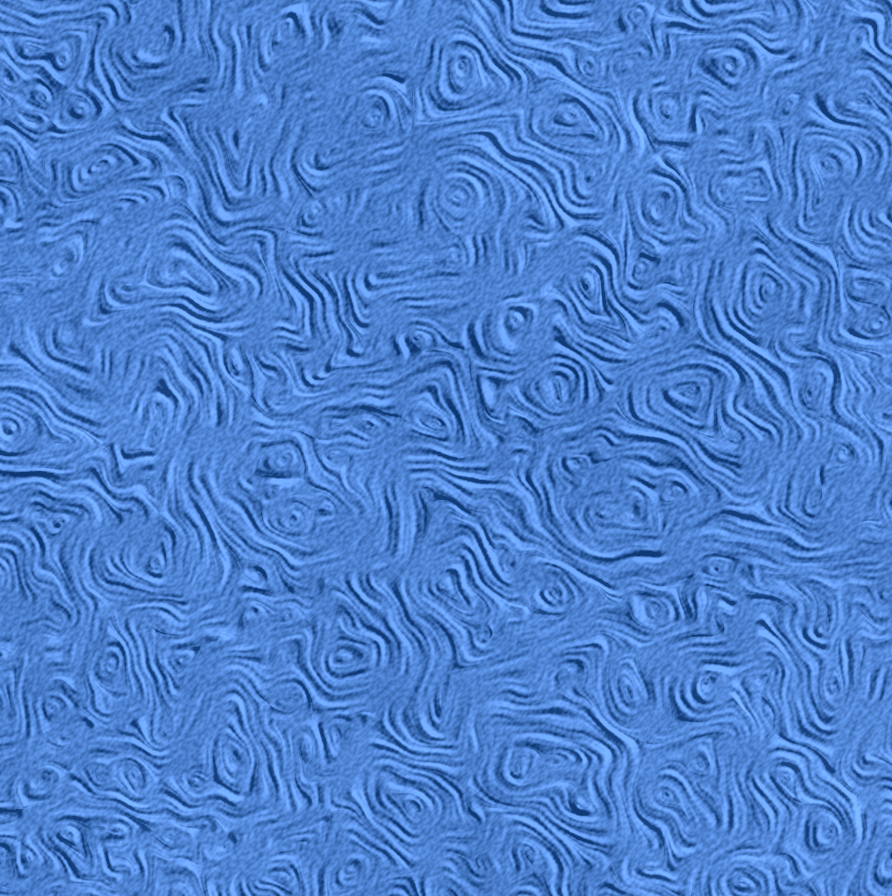
Write a Shadertoy shader that draws this texture.

```glsl
// Blue embossed relief of fine wrinkles that swirl around many small centres.
// Grain slopes are averaged along the contour lines of a smooth noise field,
// then lit from one diagonal, so ridges running along the light fade out.

// Unit gradient at a lattice point, from an integer hash
vec2 latticeGradient(vec2 cell) {
    uvec2 k = uvec2(ivec2(cell) + 4096);
    uint h = k.x * 1597334677u ^ k.y * 3812015801u;
    h = (h ^ (h >> 15)) * 2246822519u;
    h = (h ^ (h >> 13)) * 3266489917u;
    float angle = float((h ^ (h >> 16)) & 65535u) / 65536.0 * 6.28318;
    return vec2(cos(angle), sin(angle));
}

// Gradient noise: x is the value, yz its derivatives
vec3 gradientNoise(vec2 p) {
    vec2 i = floor(p), f = p - i;
    vec2 u = f * f * f * (f * (f * 6.0 - 15.0) + 10.0);
    vec2 du = 30.0 * f * f * (f - 1.0) * (f - 1.0);
    vec2 ga = latticeGradient(i);
    vec2 gb = latticeGradient(i + vec2(1, 0));
    vec2 gc = latticeGradient(i + vec2(0, 1));
    vec2 gd = latticeGradient(i + vec2(1, 1));
    float a = dot(ga, f);
    float b = dot(gb, f - vec2(1, 0));
    float c = dot(gc, f - vec2(0, 1));
    float d = dot(gd, f - vec2(1, 1));
    float k = a - b - c + d;
    float value = a + u.x * (b - a) + u.y * (c - a) + u.x * u.y * k;
    vec2 slope = ga + u.x * (gb - ga) + u.y * (gc - ga) + u.x * u.y * (ga - gb - gc + gd)
               + du * (u.yx * k + vec2(b, c) - a);
    return vec3(value, slope);
}

// Normal of the contour lines that the wrinkles follow, softened at centres
vec2 flowNormal(vec2 p) {
    vec2 g = gradientNoise(p * 5.5 + 3.7).yz * 5.5
           + gradientNoise(p * 12.0 + 41.3).yz * 4.4
           + gradientNoise(p * 25.0 + 9.1).yz * 2.2;
    return g * inversesqrt(dot(g, g) + 0.4);
}

// Slope of the grain across the flow: fine wrinkles over wider folds
float grainSlope(vec2 p, vec2 normal) {
    vec2 slope = gradientNoise(p * 125.0 + 17.2).yz
               + 0.35 * gradientNoise(p * 58.0 + 71.6).yz;
    return dot(slope, normal);
}

// Grain slope averaged along the contour line, in both directions
float wrinkleSlope(vec2 p, vec2 normal) {
    const int STEPS = 10;
    float sum = grainSlope(p, normal), total = 1.0;
    for (int side = -1; side <= 1; side += 2) {
        vec2 q = p, n = normal;
        for (int i = 1; i <= STEPS; i++) {
            q += float(side) * 0.0042 * vec2(-n.y, n.x);
            n = flowNormal(q);
            float weight = 0.5 + 0.5 * cos(3.14159 * float(i) / float(STEPS + 1));
            sum += weight * grainSlope(q, n);
            total += weight;
        }
    }
    return sum / total;
}

void mainImage(out vec4 fragColor, in vec2 fragCoord) {
    vec2 uv = fragCoord / iResolution.y;
    vec2 normal = flowNormal(uv);

    // Diagonal light on the wrinkles, deeper in some patches
    float facing = dot(normal, vec2(0.7071));
    float depth = 6.6 + 3.0 * gradientNoise(uv * 7.0 + 23.0).x;
    float relief = depth * wrinkleSlope(uv, normal) * facing;

    // Faint fine tooth, drawn out slightly along the light
    vec2 tooth = vec2(uv.x + uv.y, uv.y - uv.x) * vec2(120.0, 190.0);
    relief += 1.6 * gradientNoise(tooth + 5.0).x;

    // Shadows run deeper than highlights
    relief -= 0.08 * relief * relief;
    relief = clamp(relief, -3.2, 2.1);

    // Slow drift of the tone over the sheet
    relief += 0.55 * gradientNoise(uv * 3.0 + 61.0).x + 0.55 * gradientNoise(uv * 16.0 + 87.0).x;

    vec3 blue = vec3(0.305, 0.51, 0.82);
    fragColor = vec4(clamp(blue + relief * vec3(0.073, 0.084, 0.105), 0.0, 1.0), 1.0);
}
```
